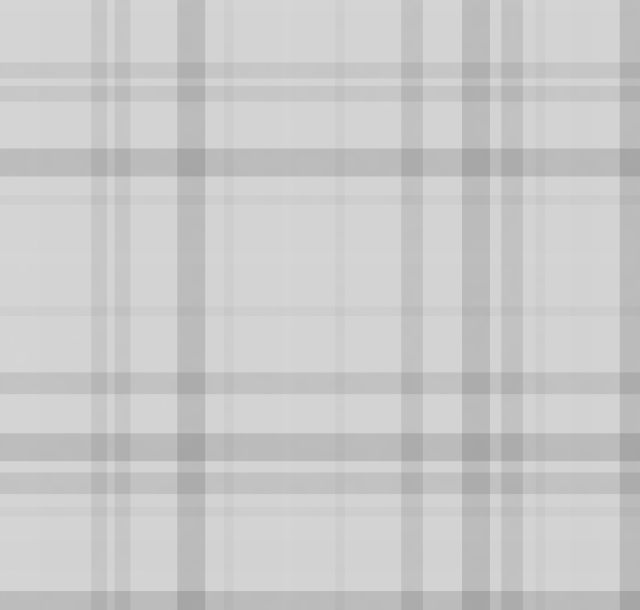
A WebGL 1 fragment shader for this pattern:

```glsl
precision highp float;
// Pale grey tartan: one sett of translucent bands, woven across and down.

#define THREADS 768.0     // threads across the canvas width
#define SETT 800.0        // threads in one full repeat
#define SHIFT_X 34.5      // start of the sett from the left edge
#define DARK 0.112        // absorption of each kind of band
#define MEDIUM 0.083
#define LIGHT 0.060
#define FAINT 0.026
#define GHOST 0.005
#define GRAIN 0.003
#define CLOTH vec3(0.828)

uniform vec2 u_resolution;

float hash(vec2 p) {
  return fract(sin(dot(p, vec2(127.1, 311.7))) * 43758.5453);
}

float noise(vec2 p) {
  vec2 i = floor(p);
  vec2 f = fract(p);
  f = f * f * (3.0 - 2.0 * f);
  return mix(mix(hash(i), hash(i + vec2(1.0, 0.0)), f.x),
             mix(hash(i + vec2(0.0, 1.0)), hash(i + vec2(1.0, 1.0)), f.x), f.y);
}

// Light passed by one repeating band, with edges smoothed over a pixel.
float band(float s, float center, float width, float absorption) {
  float dist = abs(mod(s - center + 0.5 * SETT, SETT) - 0.5 * SETT);
  float pixel = THREADS / u_resolution.x;
  float cover = clamp((0.5 * width - dist) / pixel + 0.5, 0.0, 1.0);
  return 1.0 - absorption * cover;
}

// Light passed by the whole sequence of bands along one axis.
float sett(float s) {
  float t = band(s, 84.5, 19.0, LIGHT) * band(s, 112.5, 19.0, LIGHT);
  t *= band(s, 195.0, 33.5, DARK);
  t *= band(s, 240.0, 11.5, FAINT) * band(s, 373.5, 11.5, FAINT);
  t *= band(s, 460.0, 26.0, MEDIUM);
  t *= band(s, 536.7, 33.5, DARK);
  t *= band(s, 580.0, 26.0, MEDIUM);
  t *= band(s, 614.0, 11.5, FAINT);
  t *= band(s, 726.0, 33.5, DARK);
  // barely visible stripes
  t *= band(s, 310.0, 12.0, -GHOST) * band(s, -11.0, 46.0, -GHOST);
  t *= band(s, 667.0, 35.0, GHOST);
  return t;
}

void main() {
  // thread coordinates, counted from the left and from the top
  vec2 thread = vec2(gl_FragCoord.x, u_resolution.y - gl_FragCoord.y)
              * THREADS / u_resolution.x;
  float weave = sett(thread.x - SHIFT_X) * sett(thread.y);
  float mottle = (noise(thread / 14.0) - 0.5) * GRAIN;
  gl_FragColor = vec4(CLOTH * weave + mottle, 1.0);
}
```
